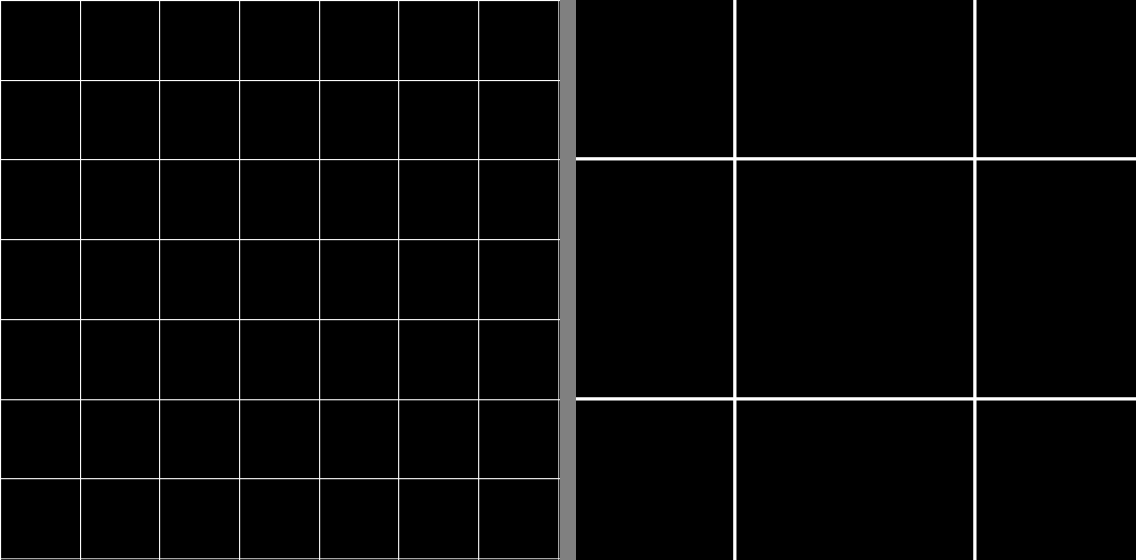
Left: the whole. Right: its middle third, enlarged.
Give the GLSL for this pattern, as a Shadertoy shader.

```glsl
// Thin white square grid, seven cells each way, on a black ground.

const int   CELLS      = 7;                  // repeats across and down
const float UNIT       = 1.0 / 512.0;        // fine step for the small lengths
const float LINE_WIDTH = 1.0 * UNIT;
const float INSET      = 0.5 * UNIT;         // centre of the first line
const float PITCH      = 72.857 * UNIT;      // distance between lines
const float DRIFT      = 0.3 * UNIT;         // uneven spacing, cycling by three
const int   SLIP_ROW   = 5;                  // one row sits slightly low
const float SLIP       = 1.0 * UNIT;
const float LAST_FADE  = 0.75;               // dimmer closing lines
const vec3  GROUND     = vec3(0.0);
const vec3  LINE_COLOR = vec3(1.0);

// Centres of the vertical (x) and horizontal (y) line with this index
vec2 lineCentre(int index) {
    float k = float(index);
    float wobble = mod(k + 1.0, 3.0) - 1.0;
    vec2 centre = vec2(INSET + k * PITCH + DRIFT * wobble);
    if (index == SLIP_ROW) centre.y += SLIP;
    return centre;
}

// Share of a pixel covered by a line, on each axis
vec2 lineCoverage(vec2 p, vec2 centre, vec2 pixel) {
    vec2 lo = max(p - 0.5 * pixel, centre - 0.5 * LINE_WIDTH);
    vec2 hi = min(p + 0.5 * pixel, centre + 0.5 * LINE_WIDTH);
    return clamp((hi - lo) / pixel, 0.0, 1.0);
}

void mainImage(out vec4 fragColor, in vec2 fragCoord) {
    vec2 pixel = 1.0 / iResolution.xy;
    vec2 p = fragCoord * pixel;
    p.y = 1.0 - p.y;                         // count rows from the top

    // Gather both families of lines
    vec2 ink = vec2(0.0);
    for (int i = 0; i <= CELLS; i++) {
        float strength = i == CELLS ? LAST_FADE : 1.0;
        ink += strength * lineCoverage(p, lineCentre(i), pixel);
    }
    ink = min(ink, 1.0);

    // Screen blend brightens the crossings
    float light = 1.0 - (1.0 - ink.x) * (1.0 - ink.y);
    fragColor = vec4(mix(GROUND, LINE_COLOR, light), 1.0);
}
```
